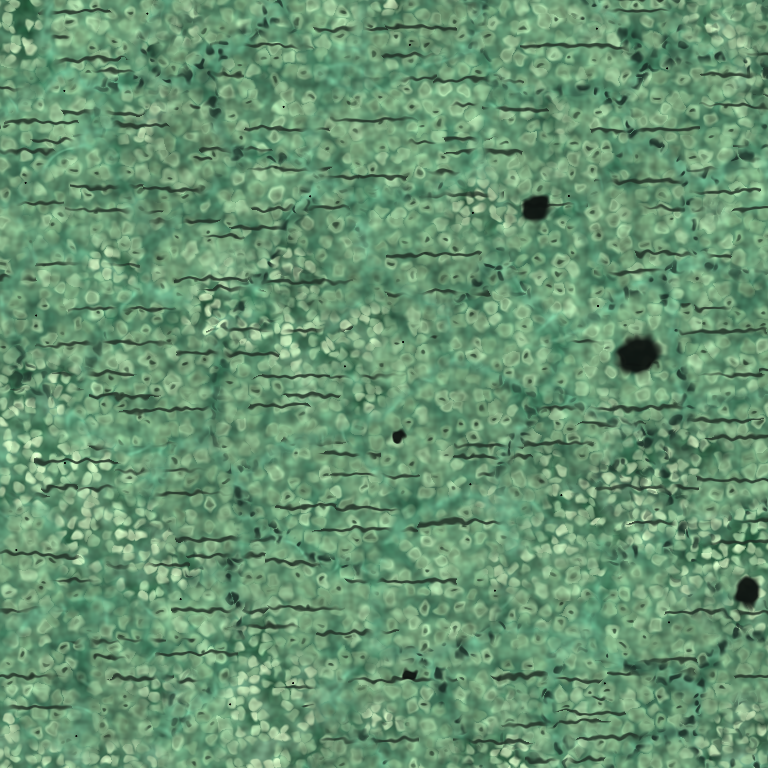
Give the GLSL for this texture, as a three.js fragment shader.

```glsl
varying vec2 vUv;

vec2 hash2(vec2 p) {
  return fract(sin(vec2(dot(p, vec2(127.1, 311.7)), dot(p, vec2(269.5, 183.3)))) * 43758.5);
}

float corner(vec2 cell, vec2 offset, vec2 f) {
  return dot(hash2(cell + offset) * 2.0 - 1.0, f - offset);
}

float gradientNoise(vec2 p) {
  vec2 i = floor(p);
  vec2 f = p - i;
  vec2 u = f * f * f * (f * (f * 6.0 - 15.0) + 10.0);
  return mix(mix(corner(i, vec2(0.0, 0.0), f), corner(i, vec2(1.0, 0.0), f), u.x),
             mix(corner(i, vec2(0.0, 1.0), f), corner(i, vec2(1.0, 1.0), f), u.x), u.y);
}

// Offset to the nearest scattered point (xy) and its random value (z)
vec3 scatter(vec2 p, float share, float seed) {
  vec3 nearest = vec3(4.0, 4.0, 0.0);
  for (int j = -1; j <= 1; j++) {
    for (int i = -1; i <= 1; i++) {
      vec2 id = floor(p) + vec2(float(i), float(j));
      vec2 random = hash2(id + seed + 31.7);
      vec2 d = p - id - 0.1 - 0.8 * hash2(id + seed);
      if (random.y < share && dot(d, d) < dot(nearest.xy, nearest.xy)) nearest = vec3(d, random.x / share);
    }
  }
  return nearest;
}

// Distance gap between the two closest lobule centres, zero on a seam
float lobuleGap(vec2 p) {
  float first = 8.0;
  float second = 8.0;
  for (int j = -1; j <= 1; j++) {
    for (int i = -1; i <= 1; i++) {
      vec2 id = floor(p) + vec2(float(i), float(j));
      float d = length(p - id - hash2(id + 5.3));
      second = min(second, max(first, d));
      first = min(first, d);
    }
  }
  return second - first;
}

// Soft ellipse of given radius, turned by its random value
float blob(vec3 s, float radius, float stretch, float blur) {
  float a = 6.283 * s.z;
  vec2 d = mat2(cos(a), sin(a), -sin(a), cos(a)) * s.xy;
  return 1.0 - smoothstep(1.0 - blur, 1.0 + blur, length(d * vec2(1.0, stretch)) / radius);
}

void main() {
  vec2 p = vUv;
  vec2 bend = vec2(gradientNoise(p * 9.0), gradientNoise(p * 9.0 + 40.0));
  vec2 wobble = vec2(gradientNoise(p * 75.0), gradientNoise(p * 75.0 + 90.0));
  vec2 q = p + 0.008 * wobble;

  // Tissue regions
  float tone = gradientNoise(p * 16.0 + 3.0) + 0.9 * gradientNoise(p * 42.0 + 17.0);
  float gap = lobuleGap((p + 0.035 * bend) * 6.5);
  float seam = 1.0 - smoothstep(0.02, 0.2, gap);
  float cluster = smoothstep(0.06, 0.3, gradientNoise(p * 4.0 + 11.3) + 0.6 * gradientNoise(p * 13.0));
  float patches = smoothstep(-0.12, 0.2, gradientNoise(p * 5.0 + 62.0) + 0.3 * (p.x - 0.5));

  // Ground and connective seams
  vec3 color = mix(vec3(0.24, 0.43, 0.33), vec3(0.45, 0.62, 0.47), clamp(0.5 + tone, 0.0, 1.0));
  color = mix(color, vec3(0.27, 0.49, 0.38) + 0.15 * tone, 0.65 * seam);
  float strand = gradientNoise((p + 0.05 * bend) * 18.0 + 8.0);
  float fibre = (1.0 - smoothstep(0.0, 0.1, abs(strand))) * seam;
  color = mix(color, vec3(0.42, 0.68, 0.54), 0.6 * fibre);

  // Pale cells with a beige core and a dark nucleus
  vec3 cell = scatter(q * 46.0, 1.0, 2.4);
  float size = 0.36 + 0.2 * fract(cell.z * 7.3);
  float presence = (1.0 - 0.65 * seam) * (1.0 - 0.7 * cluster);
  float body = blob(cell, size, 1.2, 0.32) * presence;
  float core = blob(cell, size * 0.62, 1.2, 0.35) * presence;
  color = mix(color, mix(vec3(0.44, 0.62, 0.46), vec3(0.62, 0.77, 0.60), fract(cell.z * 13.7)), 0.85 * body);
  color = mix(color, vec3(0.43, 0.57, 0.43), 0.6 * core * step(0.35, fract(cell.z * 5.1)));
  float nucleus = 1.0 - smoothstep(0.4, 1.4, length(cell.xy * vec2(6.0, 9.0)));
  color = mix(color, vec3(0.19, 0.28, 0.21), 0.9 * nucleus * presence * smoothstep(0.45, 0.9, fract(cell.z * 9.7)));

  // Bright crowded vesicles with dark gaps
  vec3 vesicle = scatter(q * 68.0, 0.85, 14.6);
  color = mix(color, vec3(0.25, 0.42, 0.32) + 0.3 * tone, 0.6 * cluster);
  vec3 vesicleColor = mix(vec3(0.50, 0.67, 0.51), vec3(0.73, 0.84, 0.67), fract(vesicle.z * 6.3));
  color = mix(color, vesicleColor, 0.95 * cluster * blob(vesicle, 0.5, 1.25, 0.35));

  // Broad shading and fine mottling
  float broad = gradientNoise(p * 6.0 + 33.0) + 0.7 * gradientNoise(p * 22.0 + 71.0);
  float grain = gradientNoise(p * 62.0 + 21.0) + 0.8 * gradientNoise(p * 112.0 + 5.0);
  color *= 1.05 + 0.22 * broad + 0.33 * grain;

  // Thin level streaks inside lobules
  vec3 streak = scatter((p + 0.008 * bend) * vec2(22.0, 46.0) + 0.35 * wobble, 0.15, 27.2);
  float streakLength = 0.1 + 0.28 * streak.z * streak.z;
  float line = 1.0 - smoothstep(0.3, 1.3, length(streak.xy / vec2(streakLength, 0.13)));
  color = mix(color, vec3(0.13, 0.19, 0.15), 0.85 * line * (1.0 - seam));

  // Dark ragged specks and shadows gathered along seams
  vec3 speck = scatter(q * 56.0 + 0.3 * wobble, 0.75, 38.9);
  float specks = blob(speck, 0.2 + 0.28 * fract(speck.z * 8.7), 1.5, 0.5);
  float shadow = smoothstep(0.1, 0.45, gradientNoise(p * 34.0 + 55.0));
  float gather = patches * max(seam, 0.45 * cluster);
  color = mix(color, vec3(0.17, 0.31, 0.25), 0.65 * shadow * gather);
  color = mix(color, vec3(0.10, 0.18, 0.15), 0.9 * specks * gather);

  // Rare black drops and tiny points
  vec3 drop = scatter(q * 5.0, 0.2, 51.4);
  color = mix(color, vec3(0.05, 0.07, 0.06), 0.95 * blob(drop, 0.035 + 0.025 * drop.z, 1.2, 0.25));
  vec3 point = scatter(p * 6.0, 0.75, 66.1);
  color = mix(color, vec3(0.02), 1.0 - smoothstep(0.005, 0.011, length(point.xy)));

  gl_FragColor = vec4(color, 1.0);
}
```
